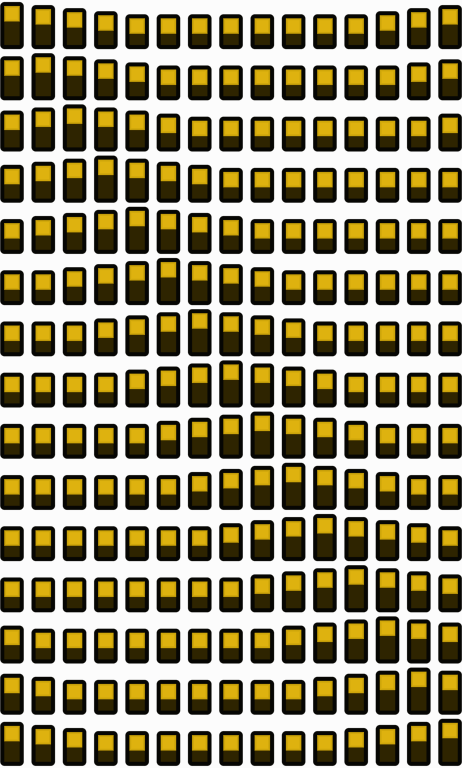
A Shadertoy shader for this pattern:

```glsl
float roundedBox(vec2 p, vec2 halfSize, float radius) {
    vec2 q = abs(p) - halfSize + radius;
    return length(max(q, 0.0)) + min(max(q.x, q.y), 0.0) - radius;
}

float coverage(float dist, float pixel) {
    return 1.0 - smoothstep(-0.75 * pixel, 0.75 * pixel, dist);
}

void mainImage(out vec4 fragColor, in vec2 fragCoord) {
    // One unit is the height of a row
    float pixel = 15.0 / iResolution.y;
    vec2 p = fragCoord * pixel;

    // Cell indices, rows counted from the top
    float column = clamp(round((p.x - 0.234) / 0.6112), 0.0, 14.0);
    float row = 14.0 - floor(p.y);

    // Bars rise towards a diagonal that wraps around the grid
    float steps = abs(column - row);
    steps = min(min(steps, 15.0 - steps), 4.0);
    float height = 0.92 - 0.06 * steps;

    // Position relative to the bar's bottom centre
    vec2 local = vec2(p.x - 0.234 - 0.6112 * column, fract(p.y) - 0.041);
    vec2 centered = local - vec2(0.0, 0.5 * height);

    float outline = roundedBox(centered, vec2(0.23, 0.5 * height), 0.085);
    float inside = roundedBox(centered, vec2(0.15, 0.5 * height - 0.08), 0.012);
    float cap = roundedBox(local - vec2(0.0, height - 0.23), vec2(0.15), 0.008);

    // Gold cap with a faintly darker rim
    vec3 gold = mix(vec3(0.87, 0.70, 0.06), vec3(0.81, 0.65, 0.04),
                    smoothstep(-0.05, -0.02, cap));

    vec3 color = vec3(0.99);
    color = mix(color, vec3(0.025, 0.024, 0.012), coverage(outline, pixel));
    color = mix(color, vec3(0.18, 0.14, 0.0), coverage(inside, pixel));
    color = mix(color, gold, coverage(cap, pixel));
    fragColor = vec4(color, 1.0);
}
```
